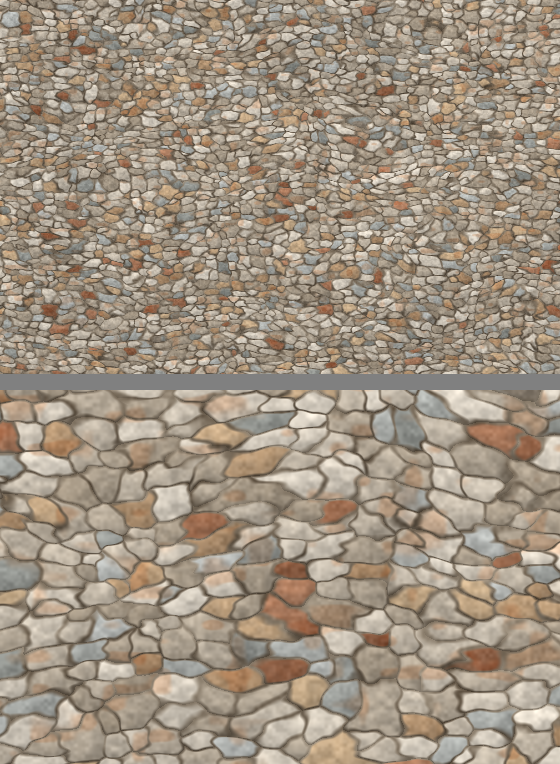
Top, the full canvas; bottom, a detail of the centre.
A WebGL 1 fragment shader for this texture:

```glsl
precision highp float;
// Rubble stone wall: small flat stones in cream, tan, grey and rust with shadowed joints.
uniform vec2 u_resolution;

float hash(vec2 p) {
  return fract(sin(dot(p, vec2(127.1, 311.7))) * 43758.5453);
}

float noise(vec2 p) {
  vec2 i = floor(p), f = fract(p);
  f = f * f * (3.0 - 2.0 * f);
  return mix(mix(hash(i), hash(i + vec2(1.0, 0.0)), f.x),
             mix(hash(i + vec2(0.0, 1.0)), hash(i + 1.0), f.x), f.y);
}

// Rounded box metric, so that cells come out blocky rather than hexagonal
float boxLength(vec2 v) {
  v *= v;
  return sqrt(sqrt(dot(v, v)));
}

// Weighted cells: x = joint distance, returns the stone id and the offset from its centre
float stones(vec2 q, out vec2 id, out vec2 offset) {
  float nearest = 9.0, second = 9.0;
  vec2 cell = floor(q);
  for (int y = -2; y <= 2; y++) {
    for (int x = -2; x <= 2; x++) {
      vec2 c = cell + vec2(float(x), float(y));
      vec2 jitter = vec2(hash(c), hash(c + 37.3));
      vec2 v = q - c - 0.5 - 0.75 * (jitter - 0.5);
      float tilt = 0.35 * (hash(c + 11.9) - 0.5);
      vec2 turned = vec2(v.x + tilt * v.y, v.y - tilt * v.x);
      float aspect = mix(0.8, 1.25, hash(c + 71.7));
      float size = mix(0.65, 1.4, hash(c + 53.1));
      float d = boxLength(turned * vec2(aspect, 1.0 / aspect)) / size;
      if (d < nearest) {
        second = nearest;
        nearest = d;
        id = c;
        offset = turned / size;
      } else {
        second = min(second, d);
      }
    }
  }
  return second - nearest;
}

vec3 stoneColor(vec2 id, vec2 p) {
  float kind = hash(id + 5.7);
  float tone = hash(id + 91.3);
  vec3 color = mix(vec3(0.61, 0.56, 0.49), vec3(0.83, 0.80, 0.75), tone);
  vec3 ochre = mix(vec3(0.62, 0.50, 0.38), vec3(0.76, 0.66, 0.53), tone);
  vec3 blueGrey = mix(vec3(0.50, 0.51, 0.49), vec3(0.72, 0.73, 0.72), tone);
  vec3 rust = mix(vec3(0.52, 0.34, 0.24), vec3(0.68, 0.50, 0.39), tone);
  color = mix(color, ochre, step(0.70, kind));
  color = mix(color, blueGrey, step(0.81, kind));
  color = mix(color, rust, step(0.95, kind));
  // Rusty stains on part of the stones
  float stain = smoothstep(0.66, 0.85, noise(p * vec2(45.0, 70.0) + 8.0));
  return mix(color, color * vec3(0.96, 0.80, 0.68), 0.6 * stain);
}

void main() {
  vec2 p = gl_FragCoord.xy / u_resolution.y;
  float pixel = 50.0 / u_resolution.y;

  // Uneven courses: broad bends vary the stone height, fine ones roughen the edges
  vec2 q = p * vec2(30.0, 50.0);
  q.y += 2.0 * noise(p * vec2(5.0, 9.0)) + 0.6 * noise(p * vec2(14.0, 20.0));
  q.x += 1.2 * noise(p * vec2(9.0, 12.0) + 20.0);
  q += 0.28 * (vec2(noise(q * 2.3), noise(q * 2.3 + 40.0)) - 0.5);

  vec2 id, offset;
  float joint = stones(q, id, offset);

  // Stone faces, lit from the upper left
  vec3 stone = stoneColor(id, p);
  float light = clamp(0.16 * offset.y - 0.07 * offset.x, -0.12, 0.12);
  float rough = noise(p * vec2(130.0, 170.0)) - 0.5;
  stone *= 1.0 + light + 0.20 * rough;

  // Joints, from earthy shadow to pale mortar
  float fill = noise(p * vec2(40.0, 60.0) + 60.0);
  vec3 mortar = mix(vec3(0.36, 0.31, 0.25), vec3(0.61, 0.56, 0.49), fill);
  mortar *= 1.0 - 0.22 * smoothstep(0.1, -0.5, offset.y);
  float face = smoothstep(0.0, 0.16 + pixel, joint);
  vec3 color = mix(mortar, stone, face);

  // Broad weathering and fine grain
  color *= 0.95 + 0.10 * noise(p * 6.0 + 3.0);
  color += 0.09 * (noise(p * 300.0) - 0.5);
  gl_FragColor = vec4(color, 1.0);
}
```
